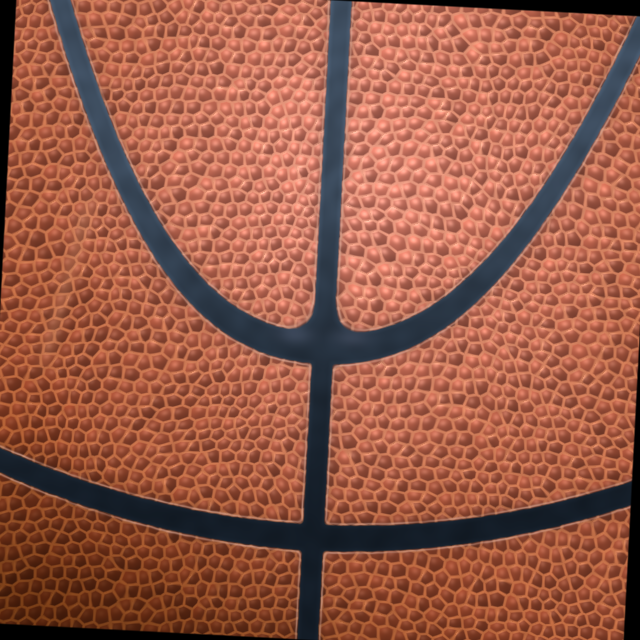
A three.js fragment shader for this texture:

```glsl
#define TILT 0.0525
#define PEBBLES 46.0
#define JITTER 0.52
#define WARP 1.3
#define SEAM_HALF 0.0162
#define FILLET 0.055
#define EDGE 0.0018
#define SHEEN_CENTER vec2(0.57, 0.74)

varying vec2 vUv;

vec2 hash2(vec2 p) {
  p = vec2(dot(p, vec2(127.1, 311.7)), dot(p, vec2(269.5, 183.3)));
  return fract(sin(p) * 43758.5);
}

float cornerSlope(vec2 cell, vec2 f, vec2 corner) {
  return dot(hash2(cell + corner) * 2.0 - 1.0, f - corner);
}

float gradientNoise(vec2 p) {
  vec2 i = floor(p), f = fract(p);
  vec2 s = f * f * f * (f * (f * 6.0 - 15.0) + 10.0);
  float low = mix(cornerSlope(i, f, vec2(0, 0)), cornerSlope(i, f, vec2(1, 0)), s.x);
  float high = mix(cornerSlope(i, f, vec2(0, 1)), cornerSlope(i, f, vec2(1, 1)), s.x);
  return mix(low, high, s.y);
}

float smoothMin(float a, float b, float k) {
  float h = max(k - abs(a - b), 0.0) / k;
  return min(a, b) - h * h * k * 0.25;
}

// Signed distance to the grooves, in the tilted frame
float seamDistance(vec2 q) {
  float vertical = abs(q.x - 0.007) - SEAM_HALF;

  float w = abs(q.x - 0.006 - 0.035 * q.y);
  float rise = w * w * (1.25 + 4.1 * w - 2.8 * w * w);
  float slope = w * (2.5 + 12.3 * w - 11.2 * w * w);
  float side = (q.y + 0.045 - rise) / sqrt(1.0 + slope * slope);
  float arch = abs(side) - mix(0.0235, 0.0155, smoothstep(0.0, 0.42, w));

  float x = q.x - 0.006;
  float equator = abs(q.y + 0.340 - 0.39 * x * x) / sqrt(1.0 + 0.6 * x * x);
  equator -= 0.0205 - 0.006 * abs(x);

  float k = mix(0.008, FILLET, smoothstep(-0.01, 0.01, side));
  return smoothMin(smoothMin(vertical, arch, k), equator, 0.008);
}

// xy: offset from the nearest pebble centre, z: gap to the next one, w: tone
vec4 pebbleCell(vec2 p) {
  vec2 base = floor(p);
  float nearest = 9.0, second = 9.0, tone = 0.0;
  vec2 offset = vec2(0.0);
  for (int j = -2; j <= 2; j++) {
    for (int i = -2; i <= 2; i++) {
      vec2 cell = base + vec2(float(i), float(j));
      vec2 r = hash2(cell);
      vec2 c = cell + 0.5 + (r - 0.5) * JITTER;
      c.x += 0.5 * mod(cell.y, 2.0) - 0.25;
      vec2 d = p - c;
      float len = length(d);
      if (len < nearest) {
        second = nearest;
        nearest = len;
        offset = d;
        tone = r.x;
      } else {
        second = min(second, len);
      }
    }
  }
  return vec4(offset, second - nearest, tone);
}

vec3 leather(vec2 uv, vec2 q) {
  vec2 bend = vec2(gradientNoise(uv * 5.0), gradientNoise(uv * 5.0 + 17.3));
  vec2 p = q * PEBBLES * vec2(1.0, 1.1) + WARP * bend;
  p.y += 5.0 * q.x * q.x;
  vec4 cell = pebbleCell(p);

  // Broad sheen, dim corners
  vec2 away = (uv - SHEEN_CENTER) / vec2(0.43, 0.48);
  float sheen = exp(-dot(away, away));
  float shade = smoothstep(-0.15, 0.85, uv.x * 0.55 + uv.y * 0.85);
  float light = clamp(0.68 * sheen + 0.30 * shade + 0.12 * bend.x, 0.0, 1.0);

  vec3 crown = mix(vec3(0.43, 0.17, 0.075), vec3(0.76, 0.43, 0.36), light);
  vec3 valley = mix(vec3(0.70, 0.36, 0.17), vec3(0.94, 0.62, 0.52), light);
  float dome = smoothstep(0.04, 0.34, cell.z);
  vec3 color = mix(valley, crown * (0.88 + 0.24 * cell.w), dome);

  // Glint above and shadow below each pebble
  float facing = dot(cell.xy, vec2(-0.5, 0.86));
  color *= 1.0 + 0.30 * facing * dome;
  float glint = exp(-18.0 * dot(cell.xy - vec2(-0.12, 0.2), cell.xy - vec2(-0.12, 0.2)));
  color += vec3(0.26, 0.23, 0.22) * glint * (0.2 + 0.8 * light);
  color *= 0.98 + 0.12 * gradientNoise(uv * 60.0);
  color *= mix(vec3(0.66, 0.65, 0.48), vec3(1.0), smoothstep(0.0, 0.42, uv.y + 0.45 * uv.x));

  // Pale scuff on the left
  float along = clamp((uv.y - 0.40) / 0.32, 0.0, 1.0);
  float scuff = exp(-pow((uv.x - mix(0.06, 0.15, along)) / 0.013, 2.0));
  scuff *= smoothstep(0.0, 0.2, along) * smoothstep(1.0, 0.8, along);
  return mix(color, vec3(0.82, 0.56, 0.42), 0.28 * scuff);
}

vec3 groove(vec2 uv, vec2 q, float d) {
  vec3 color = mix(vec3(0.075, 0.11, 0.15), vec3(0.24, 0.30, 0.37), smoothstep(0.15, 0.85, uv.y));
  color *= 1.0 + 0.22 * gradientNoise(uv * 28.0) + 0.15 * smoothstep(-0.008, 0.0, d);
  // Worn patches inside the fillets
  vec2 patchAt = (vec2(abs(q.x - 0.007), q.y) - vec2(0.045, -0.025)) / vec2(0.028, 0.014);
  return mix(color, vec3(0.28, 0.32, 0.40), 0.6 * exp(-dot(patchAt, patchAt)));
}

void main() {
  vec2 c = vUv - 0.5;
  vec2 q = mat2(cos(TILT), sin(TILT), -sin(TILT), cos(TILT)) * c;
  float d = seamDistance(q) + 0.0012 * gradientNoise(vUv * 75.0);

  vec3 color = leather(vUv, q);
  color *= 1.0 - 0.22 * exp(-max(d, 0.0) / 0.008);
  float rim = exp(-pow((d - 0.0025) / 0.0018, 2.0));
  rim *= 0.45 + 0.4 * gradientNoise(vUv * 22.0);
  color = mix(color, vec3(0.90, 0.70, 0.62), clamp(rim, 0.0, 1.0));
  color = mix(groove(vUv, q, d), color, smoothstep(-EDGE, EDGE, d));

  // Black beyond the tilted frame
  float frame = max(abs(q.x), abs(q.y)) - 0.5;
  color *= 1.0 - smoothstep(-EDGE, EDGE, frame);
  gl_FragColor = vec4(color, 1.0);
}
```
